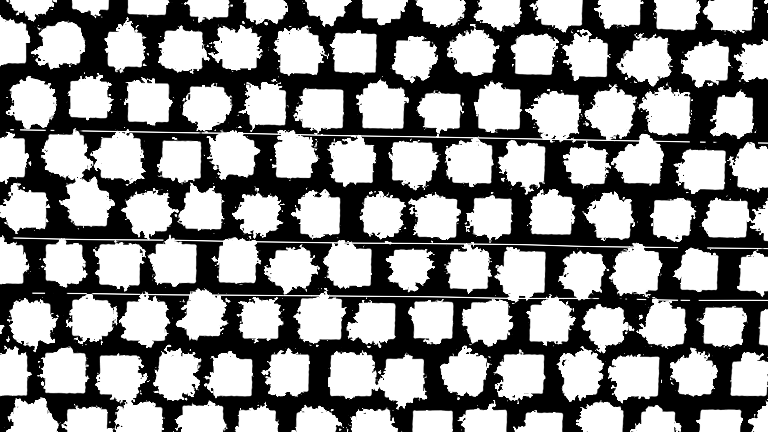
Write a WebGL 1 fragment shader that draws this pattern.

```glsl
precision highp float;
// Staggered rows of white tiles on black, slightly tilted and converging.
// Each tile is the union of a rounded box and a ragged splat, both varied
// by a hash of its cell; thin broken scratches run between some rows.

uniform vec2 u_resolution;

#define ROW_PITCH 0.124     // mean row spacing, in canvas heights
#define COL_PITCH_TOP 0.1361
#define COL_PITCH_BOTTOM 0.1324
#define COL_SHIFT 0.09      // phase of the odd rows, in columns
#define STAGGER 0.45        // extra phase of the even rows
#define JITTER 0.11         // tile displacement, in row pitches
#define BOX_MIN 0.30        // half size of the box
#define BOX_VARIATION 0.09
#define SPLAT_RADIUS 0.405
#define LOBE_DEPTH 0.20     // coarse spikes around the splat
#define GRIT_DEPTH 0.17     // fine tearing of the edge
#define SCRATCH_WIDTH 0.024

float hash(vec2 p) {
  vec3 q = fract(vec3(p.xyx) * 0.1031);
  q += dot(q, q.yzx + 33.33);
  return fract((q.x + q.y) * q.z);
}

vec2 hash2(vec2 p) {
  return vec2(hash(p), hash(p + vec2(37.0, 71.0)));
}

float noise(vec2 p) {
  vec2 i = floor(p);
  vec2 f = fract(p);
  f = f * f * (3.0 - 2.0 * f);
  return mix(mix(hash(i), hash(i + vec2(1.0, 0.0)), f.x),
             mix(hash(i + vec2(0.0, 1.0)), hash(i + vec2(1.0, 1.0)), f.x), f.y);
}

float roundedBox(vec2 p, vec2 halfSize, float radius) {
  vec2 q = abs(p) - halfSize + radius;
  return length(max(q, 0.0)) + min(max(q.x, q.y), 0.0) - radius;
}

// Blob with angular spikes and unevenly torn edges
float splat(vec2 p, vec2 seed, float radius) {
  float len = length(p);
  vec2 dir = p / max(len, 0.001);
  float lobes = noise(dir * 3.2 + seed) - 0.5;
  float tear = 0.35 + noise(dir * 1.3 + seed.yx);
  float grit = noise(p * 15.0 + seed) - 0.5
             + 0.6 * (noise(p * 31.0 + seed.yx) - 0.5);
  return len - radius - LOBE_DEPTH * lobes - GRIT_DEPTH * tear * grit;
}

float tile(vec2 p, vec2 cell) {
  vec2 seed = 20.0 + 60.0 * hash2(cell + 5.0);
  vec2 vary = hash2(cell + 113.0);
  p -= JITTER * (hash2(cell + 211.0) - 0.5);
  vec2 halfSize = BOX_MIN + BOX_VARIATION * vec2(vary.x, 0.7 * vary.x + 0.3 * vary.y);
  float box = roundedBox(p, halfSize, 0.04);
  box += 0.012 * (noise(p * 20.0 + seed) - 0.5);
  vec2 offset = 0.15 * (hash2(cell + 307.0) - 0.5) - vec2(0.03, 0.01);
  float blob = splat(p - offset, seed, SPLAT_RADIUS + 0.07 * (vary.y - 0.5));
  return min(box, blob);
}

// Broken hairline in the gap below a row, fading to dashes at the ends
float scratch(float v, float across, float pixel) {
  float gap = floor(v);
  float isStrong = step(abs(gap - 2.0), 0.5) + step(abs(gap - 4.5), 0.6);
  float strength = mix(0.12, 0.98 - 0.12 * step(4.5, gap), isStrong);
  strength -= 2.2 * (across - 0.5) * (across - 0.5);
  float wear = 0.65 * noise(vec2(across * 22.0, gap * 7.0 + 3.0))
             + 0.35 * noise(vec2(across * 130.0, gap * 5.0 + 40.0));
  float wobble = 0.02 * (noise(vec2(across * 9.0, gap + 90.0)) - 0.5);
  float d = abs(v - gap - 0.53 - wobble) - 0.5 * SCRATCH_WIDTH;
  return smoothstep(0.5 * pixel, -0.5 * pixel, d) * smoothstep(-0.03, 0.03, strength - wear);
}

void main() {
  vec2 uv = gl_FragCoord.xy / u_resolution;
  float x = gl_FragCoord.x / u_resolution.y;
  float y = 1.0 - uv.y;
  float pixel = 1.0 / (u_resolution.y * ROW_PITCH);

  // Row and column coordinates of the tilted, converging grid
  float v = (y - mix(-0.021, 0.0255, uv.x)) / mix(0.1264, 0.1213, uv.x);
  float colPitch = mix(COL_PITCH_TOP, COL_PITCH_BOTTOM, y);
  float u = x / colPitch - COL_SHIFT;

  // Nearest tile among the neighbouring cells
  float d = 1.0;
  for (int j = -1; j <= 1; j++) {
    float row = floor(v + 0.5) + float(j);
    float shifted = u - STAGGER * (1.0 - mod(row, 2.0));
    for (int i = -1; i <= 1; i++) {
      float col = floor(shifted + 0.5) + float(i);
      vec2 local = vec2((shifted - col) * colPitch / ROW_PITCH, v - row);
      d = min(d, tile(local, vec2(col, row) + 10.0));
    }
  }

  float white = smoothstep(0.8 * pixel, -0.8 * pixel, d);
  white = max(white, scratch(v, uv.x, pixel));
  gl_FragColor = vec4(vec3(white), 1.0);
}
```
